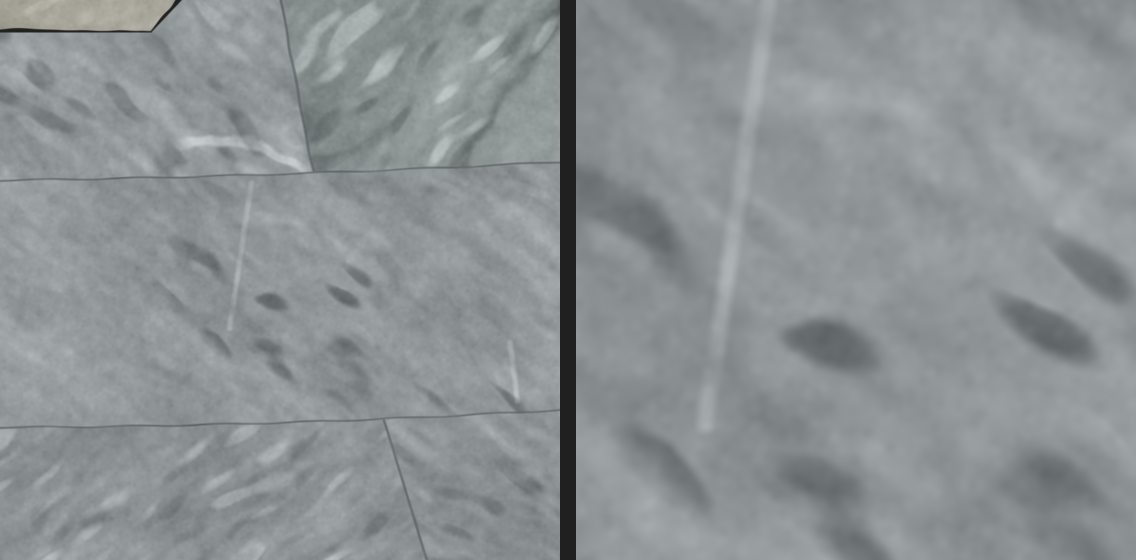
Left, the full canvas; right, a detail of the centre.
Give the GLSL for this texture, as a WebGL 1 fragment shader.

```glsl
precision highp float;
// Grey marble paving slabs with diagonal grain, thin joints, chalky scratches and a beige corner stone.
uniform vec2 u_resolution;

vec3 hash3(vec2 p) {
  return fract(sin(vec3(dot(p, vec2(127.1, 311.7)), dot(p, vec2(269.5, 183.3)),
                        dot(p, vec2(419.2, 371.9)))) * 43758.545);
}

// Smooth cellular noise: each cell holds one soft blob, light or dark
float cellNoise(vec2 p) {
  vec2 cell = floor(p), f = fract(p);
  float sum = 0.0;
  for (int j = -1; j <= 1; j++) {
    for (int i = -1; i <= 1; i++) {
      vec2 o = vec2(float(i), float(j));
      vec3 h = hash3(cell + o);
      vec2 d = o + h.xy - f;
      float k = max(0.0, 1.0 - dot(d, d));
      sum += (h.z * 2.0 - 1.0) * k * k * k;
    }
  }
  return sum;
}

float stroke(float dist, float halfWidth) {
  float soft = 0.0008 + 0.7 / u_resolution.y;
  return 1.0 - smoothstep(halfWidth - soft, halfWidth + soft, abs(dist));
}

float segmentDist(vec2 p, vec2 a, vec2 b) {
  vec2 ab = b - a;
  return length(p - a - ab * clamp(dot(p - a, ab) / dot(ab, ab), 0.0, 1.0));
}

// Grain tone along an angle; dark and light set the strength of the flecks
float marble(vec2 p, float angle, float dark, float light, float seed) {
  float c = cos(angle), s = sin(angle);
  vec2 g = vec2(c * p.x + s * p.y, c * p.y - s * p.x) + seed;
  g.y += 0.006 * sin(g.x * 17.0 + 3.0 * sin(g.y * 9.0)) + 0.003 * sin(g.x * 43.0 + g.y * 21.0);
  float bands = smoothstep(-0.35, 0.45, cellNoise(g * vec2(2.5, 7.0)));
  float tone = 0.035 * cellNoise(g * vec2(4.0, 9.0)) + 0.045 * cellNoise(g * vec2(8.0, 27.0) + 5.0)
             + 0.035 * cellNoise(g * vec2(24.0, 62.0) + 9.0);
  tone -= dark * bands * smoothstep(0.12, 0.7, cellNoise(g * vec2(15.0, 38.0) + 17.0));
  tone += light * smoothstep(0.15, 0.75, cellNoise(g * vec2(13.0, 44.0) + 31.0));
  return tone;
}

void main() {
  vec2 p = gl_FragCoord.xy / u_resolution;
  float wobble = 0.0012 * sin(p.x * 39.0 + 2.0 * sin(p.y * 31.0));
  float grit = cellNoise(p * 65.0) * 0.022 + cellNoise(p * 150.0) * 0.018;

  // Joint distances
  float upper = p.y - (0.678 + 0.012 * p.x + 0.021 * p.x * p.x) + wobble;
  float lower = p.y - (0.237 + 0.002 * p.x + 0.029 * p.x * p.x) + wobble;
  float upperSide = p.x - (0.501 + 0.19 * (1.0 - p.y)) + wobble;
  float lowerSide = p.x - (0.762 - 0.305 * p.y);

  // Each slab has its own grain direction
  float tone;
  vec3 tint = vec3(-0.018, 0.002, 0.010);
  if (upper > 0.0 && upperSide > 0.0) {
    tone = 0.555 + marble(p, 0.85, 0.09, 0.13, 3.1);
    tint = vec3(-0.022, 0.006, 0.004);
    // Smooth pale wedge with a shadowed edge
    float wedge = dot(p - vec2(0.99, 0.948), vec2(0.848, -0.53)) + 0.016 * cellNoise(p * 16.0);
    tone = mix(tone, 0.59 + marble(p, 0.9, 0.02, 0.02, 6.4) * 0.6, smoothstep(-0.004, 0.008, wedge));
    tone -= 0.10 * exp(-pow((wedge + 0.006) / 0.012, 2.0));
  } else if (upper > 0.0) {
    tone = 0.60 + marble(p, -0.72, 0.10, 0.05, 1.7);
  } else if (lower > 0.0) {
    float flecked = smoothstep(0.08, 0.5, p.x + 0.45 * (p.y - 0.45));
    tone = 0.60 + marble(p, -0.64, 0.05 + 0.11 * flecked, 0.03, 8.3) * mix(0.65, 1.0, flecked);
    tone -= 0.025 * flecked;
  } else if (lowerSide < 0.0) {
    tone = 0.57 + marble(p, 0.66, 0.07, 0.11, 4.6);
  } else {
    tone = 0.57 + marble(p, -0.52, 0.09, 0.03, 2.2);
  }
  vec3 color = tone + grit + tint;

  // Chalky scratches and a pale curved vein
  float patchy = 0.65 + 0.35 * cellNoise(p * 38.0);
  float scratch = segmentDist(p, vec2(0.449, 0.674), vec2(0.410, 0.414));
  scratch = min(scratch, segmentDist(p, vec2(0.911, 0.388), vec2(0.924, 0.284)));
  color += 0.13 * patchy * (1.0 - smoothstep(0.001, 0.008, scratch));
  float arc = p.y - 0.752 + 2.2 * pow(p.x - 0.385, 2.0) + 0.008 * cellNoise(p * 28.0);
  float arcSpan = smoothstep(0.30, 0.34, p.x) * (1.0 - smoothstep(0.53, 0.555, p.x));
  color += 0.19 * arcSpan * patchy * (1.0 - smoothstep(0.004, 0.014, abs(arc)));

  // Thin dark joints
  float joint = max(stroke(upper, 0.0016), stroke(lower, 0.0016));
  joint = max(joint, stroke(upperSide, 0.0024) * step(0.0, upper));
  joint = max(joint, stroke(lowerSide, 0.0024) * step(lower, 0.0));
  color = mix(color, vec3(0.36, 0.385, 0.39), joint * (0.75 + 0.2 * cellNoise(p * 21.0)));

  // Beige corner stone with a ragged black gap
  float corner = max(0.942 - p.y, dot(p - vec2(0.27, 0.942), vec2(0.73, -0.69)));
  float edge = 0.5 / u_resolution.y + 0.001;
  float gap = 0.005 + 0.005 * cellNoise(p * 24.0);
  vec3 beige = vec3(0.66, 0.65, 0.61) + marble(p, 0.25, 0.06, 0.05, 5.9) + grit;
  color = mix(color, vec3(0.13, 0.13, 0.12), 1.0 - smoothstep(-edge, edge, corner));
  color = mix(color, beige, 1.0 - smoothstep(-edge, edge, corner + gap));

  gl_FragColor = vec4(color, 1.0);
}
```
